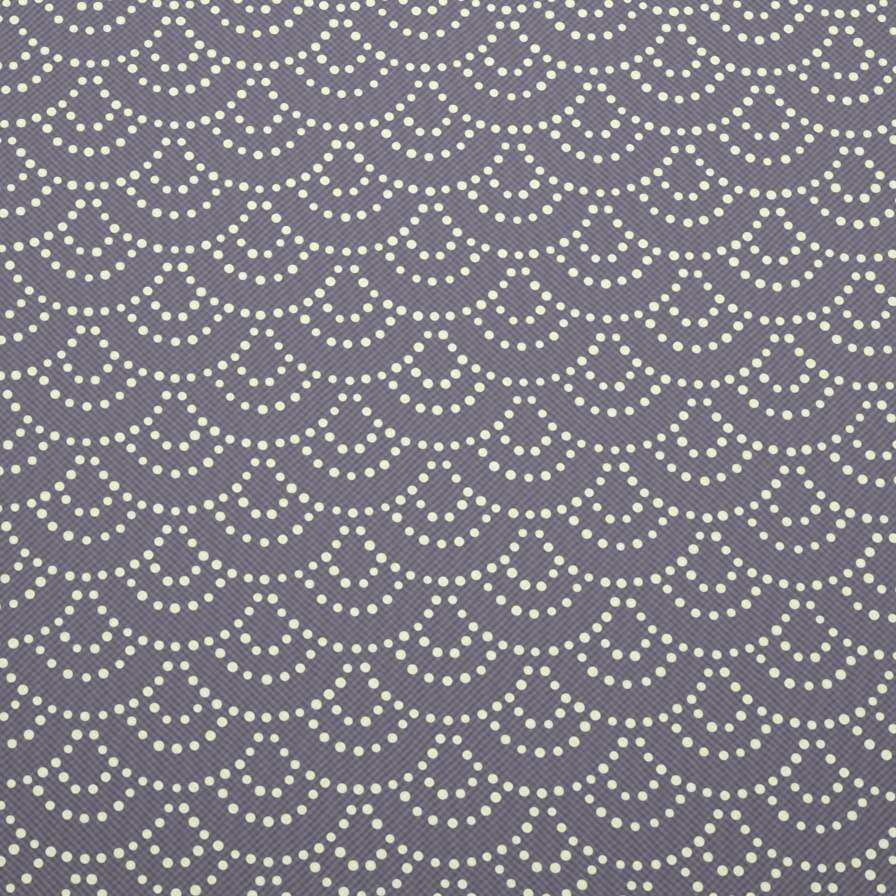
A WebGL 1 fragment shader for this pattern:

```glsl
precision highp float;
// Dotted upside-down scale arcs printed on woven mauve cloth, seen at a slight slant.

uniform vec2 u_resolution;

#define CLOTH vec3(0.452, 0.434, 0.488)
#define DOT_INK vec3(0.90, 0.93, 0.81)
#define FAR_WIDTH 0.1858    // width of one scale at the top edge
#define WIDTH_GAIN 0.021    // growth of that width towards the bottom
#define ROW_RATE 12.43      // rows per change of inverse width
#define ROW_PITCH 0.80      // row distance in scale widths
#define TILT 0.013
#define DOT_RADIUS 0.0265
#define DOT_WEAR 0.12       // random change of dot size
#define DOT_JITTER 0.005
#define WEAVE_FREQ 190.0
#define WEAVE_DEPTH 0.055

float hash(vec2 p) {
  return fract(sin(dot(p, vec2(127.1, 311.7))) * 4375.85);
}

// Slanted cloth plane: x counts scales, y grows downwards in scale widths; z is the local width.
vec3 clothPlane(vec2 p) {
  float down = 1.0 - p.y - TILT * (p.x - 0.4);
  float width = FAR_WIDTH + WIDTH_GAIN * down;
  float column = (p.x - 0.2866 - 0.014 * down) / width;
  float row = ROW_RATE * (5.2784 - 1.0 / width);
  return vec3(column, row * ROW_PITCH, width);
}

// Signed distance to dots spaced along an arc, indexed from -last to last.
float dottedArc(vec2 q, float radius, float stepAngle, float last, vec2 id) {
  float shift = fract(last);
  float k = floor(atan(q.x, q.y) / stepAngle - shift + 0.5) + shift;
  k = clamp(k, -last, last);
  vec2 seed = id + vec2(k * 1.37, radius * 53.0);
  vec2 jitter = vec2(hash(seed), hash(seed + 7.3)) - 0.5;
  vec2 center = radius * vec2(sin(k * stepAngle), cos(k * stepAngle));
  float size = DOT_RADIUS * (1.0 + DOT_WEAR * (2.0 * hash(seed + 3.1) - 1.0));
  return length(q - center - 2.0 * DOT_JITTER * jitter) - size;
}

// One of the two interleaved lattices of scales, each made of three arcs.
float scaleLattice(vec2 q, vec2 offset) {
  vec2 pitch = vec2(1.0, ROW_PITCH);
  vec2 cell = (q - offset * pitch + vec2(0.5, 0.28)) / pitch;
  vec2 id = floor(cell) + offset;
  vec2 local = fract(cell) * pitch - vec2(0.5, 0.0);
  float d = dottedArc(local, 0.5, 0.19, 6.0, id);
  d = min(d, dottedArc(local, 0.28, 0.365, 3.0, id));
  return min(d, dottedArc(local, 0.125, 0.785, 1.5, id));
}

// Crossed diagonal threads whose balance drifts over the cloth.
float weave(vec2 q) {
  vec2 warped = q + 0.003 * sin(q.yx * vec2(17.0, 23.0));
  float rising = sin(WEAVE_FREQ * 0.7 * (warped.x - warped.y));
  float falling = sin(WEAVE_FREQ * 0.7 * (warped.x + warped.y));
  float drift = 0.5 + 0.2 * sin(q.x * 2.1 + 1.3 * sin(q.y * 1.7));
  float slub = sin(q.x * 61.0 + 3.0 * sin(q.y * 29.0)) * sin(q.y * 73.0);
  return mix(rising, falling, drift) + 0.3 * slub;
}

void main() {
  vec2 p = gl_FragCoord.xy / u_resolution.y;
  vec3 plane = clothPlane(p);
  vec2 q = plane.xy;

  // Cloth with soft light falling from the top.
  vec2 fromCenter = gl_FragCoord.xy / u_resolution - vec2(0.5, 0.6);
  float light = 1.04 + 0.12 * fromCenter.y - 0.16 * dot(fromCenter, fromCenter);
  float thread = weave(q);
  vec3 color = CLOTH * light + WEAVE_DEPTH * thread;

  // Printed dots, slightly grained by the threads below.
  float d = min(scaleLattice(q, vec2(0.0)), scaleLattice(q, vec2(0.5)));
  float soft = max(0.9 / (u_resolution.y * plane.z), 0.006);
  float ink = 1.0 - smoothstep(-soft, soft, d);
  vec3 inkColor = DOT_INK * mix(1.0, light, 0.5) + 0.02 * thread;
  color = mix(color, inkColor, ink);

  gl_FragColor = vec4(color, 1.0);
}
```
